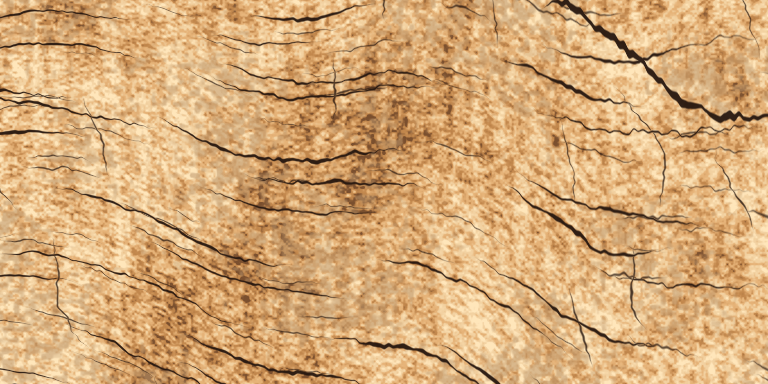
A Shadertoy shader for this texture:

```glsl
// Weathered cut wood: cream and tan grain, brown stains, dark jagged cracks.
// Cracks run along a bent flow coordinate, in hashed rows of tapered segments;
// the wood is a colour ramp driven by stains, streaks and fine speckle.

const vec3 PALE  = vec3(1.00, 0.90, 0.73);
const vec3 CREAM = vec3(0.95, 0.82, 0.63);
const vec3 TAN   = vec3(0.90, 0.70, 0.47);
const vec3 BROWN = vec3(0.76, 0.53, 0.30);
const vec3 DUST  = vec3(0.74, 0.59, 0.42);
const vec3 UMBER = vec3(0.48, 0.31, 0.18);
const vec3 CRACK = vec3(0.15, 0.09, 0.06);

// Stains: centre x, y and radius x, y
const int STAINS = 8;
const vec4 STAIN[STAINS] = vec4[STAINS](
    vec4(0.73, 0.55, 0.05, 0.40), vec4(0.98, 0.68, 0.36, 0.45),
    vec4(0.36, 0.05, 0.16, 0.14), vec4(0.12, 0.96, 0.24, 0.11),
    vec4(1.93, 0.88, 0.14, 0.20), vec4(1.78, 0.20, 0.11, 0.30),
    vec4(0.54, 0.55, 0.05, 0.03), vec4(0.57, 0.27, 0.14, 0.18));

float hash(vec2 p) {
    return fract(sin(dot(p, vec2(127.1, 311.7))) * 43758.5453);
}

float noise(vec2 p) {
    vec2 i = floor(p), f = fract(p);
    f = f * f * (3.0 - 2.0 * f);
    return mix(mix(hash(i), hash(i + vec2(1, 0)), f.x),
               mix(hash(i + vec2(0, 1)), hash(i + vec2(1, 1)), f.x), f.y);
}

float fbm(vec2 p) {
    float sum = 0.0, amp = 0.5;
    for (int i = 0; i < 4; i++) {
        sum += amp * noise(p);
        p = p * 2.03 + 17.0;
        amp *= 0.5;
    }
    return sum / 0.9375;
}

// Jagged sideways wander of a crack along its length
float wander(float x, float seed) {
    return 0.016 * (noise(vec2(x * 24.0, seed)) - 0.5)
         + 0.008 * (noise(vec2(x * 80.0, seed + 5.0)) - 0.5);
}

// Coverage of a line of given half width; very thin lines fade out
float lineMask(float dist, float width, float soft) {
    return (1.0 - smoothstep(width - soft, width + soft, dist))
         * smoothstep(0.0, 0.0012, width);
}

// Rows of broken, tapered cracks; q.x runs along them, q.y across
float cracks(vec2 q, float gap, float span, float width, float keep,
             float seed, float soft) {
    float ink = 0.0;
    for (int i = -1; i <= 1; i++) {
        float row = floor(q.y / gap) + float(i);
        float along = q.x / span + 7.0 * hash(vec2(row, seed));
        float s = fract(along);
        vec2 id = vec2(row + seed, floor(along));
        float track = row * 7.3 + seed;
        float first = 0.25 * hash(id + 3.1);
        float last = mix(0.7, 1.0, hash(id + 5.7));
        float taper = smoothstep(first, first + 0.25, s)
                    * (1.0 - smoothstep(last - 0.35, last, s));
        float w = width * taper * mix(0.35, 1.0, hash(id + 9.2))
                * (0.5 + noise(vec2(q.x * 38.0, track)))
                * step(hash(id + 1.4), keep);
        float centre = (row + 0.5 + 0.6 * (hash(id) - 0.5)) * gap
                     + 0.5 * gap * (noise(vec2(q.x * 5.0, track)) - 0.5)
                     + wander(q.x, track);
        ink = max(ink, lineMask(abs(q.y - centre), w, soft));
    }
    return ink;
}

// Flow coordinate: gentle waves above, steeper falling lines below
float flow(vec2 p) {
    return p.y - 0.035 * sin(7.0 * (p.x - 0.88))
         + 0.35 * (p.x - 1.0) * mix(1.15, 0.25, p.y)
         + 0.05 * (noise(p * 2.5) - 0.5);
}

float stains(vec2 p) {
    float sum = 0.0;
    for (int i = 0; i < STAINS; i++) {
        vec2 d = (p - STAIN[i].xy) / STAIN[i].zw;
        sum += exp(-dot(d, d));
    }
    return min(sum, 1.5);
}

vec3 woodRamp(float t) {
    vec3 c = mix(PALE, CREAM, smoothstep(0.0, 0.25, t));
    c = mix(c, TAN, smoothstep(0.25, 0.50, t));
    c = mix(c, BROWN, smoothstep(0.50, 0.78, t));
    return mix(c, UMBER, smoothstep(0.78, 1.05, t));
}

void mainImage(out vec4 fragColor, in vec2 fragCoord) {
    vec2 p = fragCoord / iResolution.y;
    float soft = 1.0 / iResolution.y;
    vec2 q = vec2(p.x, flow(p));

    // Wood tone: stains, mottling, streaks across the flow, speckle
    vec2 warp = vec2(fbm(p * 4.0), fbm(p * 4.0 + 31.0)) - 0.5;
    float tone = 0.33 + 0.30 * stains(p + 0.25 * warp);
    tone += 0.55 * (fbm(p * 5.0 + 8.0) - 0.5);
    tone += 0.35 * (noise(vec2(p.x * 42.0 + 3.0 * warp.x, p.y * 6.0)) - 0.5);
    tone += 0.20 * (noise(q * vec2(14.0, 75.0)) - 0.5);
    tone += 0.62 * (noise(q * vec2(75.0, 105.0)) - 0.5);
    tone += 0.45 * (noise(p * 170.0 + 40.0) - 0.5);
    tone += 0.22 * cracks(q, 0.078, 0.78, 0.0052, 0.72, 2.0, 0.014);
    vec3 col = woodRamp(tone);

    // Greyish dust in loose patches
    float dust = 0.5 * noise(p * 5.0 + 60.0) + 0.5 * noise(p * 70.0);
    col = mix(col, DUST, 0.55 * smoothstep(0.54, 0.78, dust));

    // Long cracks, hairlines, and sparse cross breaks
    float ink = cracks(q, 0.078, 0.78, 0.0052, 0.72, 2.0, soft);
    ink = max(ink, 0.75 * cracks(q, 0.050, 0.32, 0.0022, 0.40, 41.0, soft));
    vec2 cross = vec2(p.y, p.x + 0.25 * p.y);
    ink = max(ink, 0.85 * cracks(cross, 0.28, 0.40, 0.0030, 0.45, 77.0, soft));

    // One wide split falling from the top toward the right edge
    float split = 0.70 + 0.30 * (1.0 - smoothstep(1.4, 1.9, p.x));
    float d = abs(p.y - split - 2.0 * wander(p.x, 13.0)) / 1.25;
    float w = 0.008 * noise(vec2(p.x * 30.0, 4.0)) + 0.002;
    ink = max(ink, lineMask(d, w * smoothstep(1.4, 1.5, p.x), soft));

    fragColor = vec4(mix(col, CRACK, 0.95 * ink), 1.0);
}
```
